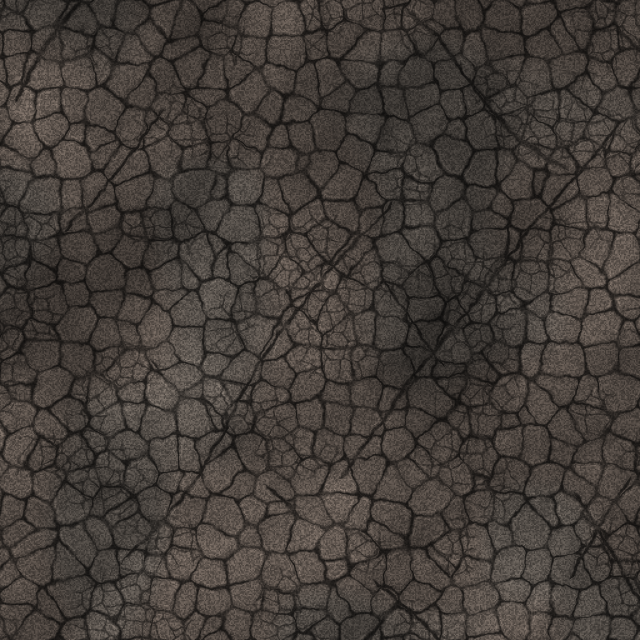
This texture is drawn by a WebGL 2 fragment shader. Its source:

```glsl
#version 300 es
precision highp float;

uniform vec2 u_resolution;
out vec4 fragColor;

// Layout, in canvas units
const float STONES = 22.0;
const float SHARDS = 37.0;
const float CORNER_SHARPNESS = 22.0;
const float SIZE_VARIATION = 0.34;
const float FAULT_SPACING = 0.19;
const float GRAIN_CELLS = 512.0;

// Crack profile
const float CRACK_MIN = 0.0021;
const float CRACK_MAX = 0.0046;
const float SHARD_CRACK = 0.0025;
const float RIM_OFFSET = 0.0056;
const float RIM_WIDTH = 0.0014;

// Tones
const vec3 GREY_STONE = vec3(0.995, 0.925, 0.86);
const vec3 BROWN_STONE = vec3(1.02, 0.915, 0.84);
const float BASE_TONE = 0.304;
const float CRACK_TONE = 0.40;
const float BLOTCH_CONTRAST = 0.95;
const float GRAIN_CONTRAST = 0.58;

// Integer hash giving three values in 0..1
vec3 hash3(ivec2 cell) {
    uvec3 v = uvec3(uvec2(cell + 4096), 977u) * 1664525u + 1013904223u;
    v.x += v.y * v.z; v.y += v.z * v.x; v.z += v.x * v.y;
    v ^= v >> 16u;
    v.x += v.y * v.z; v.y += v.z * v.x; v.z += v.x * v.y;
    return vec3(v >> 8u) / 16777216.0;
}

float noise(vec2 p) {
    ivec2 c = ivec2(floor(p));
    vec2 f = fract(p);
    f = f * f * (3.0 - 2.0 * f);
    float low = mix(hash3(c).x, hash3(c + ivec2(1, 0)).x, f.x);
    float high = mix(hash3(c + ivec2(0, 1)).x, hash3(c + ivec2(1, 1)).x, f.x);
    return mix(low, high, f.y);
}

float fbm(vec2 p) {
    float sum = 0.0, amplitude = 0.53;
    for (int i = 0; i < 4; i++) {
        sum += amplitude * noise(p);
        p = mat2(1.6, 1.2, -1.2, 1.6) * p + 7.3;
        amplitude *= 0.5;
    }
    return sum;
}

// Weighted cells: x = rounded distance to the border, y = random value per cell
vec2 cells(vec2 p) {
    ivec2 home = ivec2(floor(p)), nearest = home;
    vec2 center = vec2(0.0);
    float best = 1e5;
    for (int i = 0; i < 25; i++) {
        ivec2 c = home + ivec2(i % 5 - 2, i / 5 - 2);
        vec3 h = hash3(c);
        vec2 site = vec2(c) + 0.1 + 0.8 * h.xy - p;
        float power = dot(site, site) - SIZE_VARIATION * h.z;
        if (power < best) { best = power; center = site; nearest = c; }
    }
    float sum = 1e-6;
    for (int i = 0; i < 25; i++) {
        if (i == 12) continue;
        ivec2 c = nearest + ivec2(i % 5 - 2, i / 5 - 2);
        vec3 h = hash3(c);
        vec2 site = vec2(c) + 0.1 + 0.8 * h.xy - p;
        float power = dot(site, site) - SIZE_VARIATION * h.z;
        float border = 0.5 * (power - best) / max(length(site - center), 0.05);
        sum += exp(-CORNER_SHARPNESS * border);
    }
    return vec2(-log(sum) / CORNER_SHARPNESS, hash3(nearest + 311).y);
}

// Distance to long, broken, slightly wandering parallel cracks
float fault(vec2 p, vec2 normal, float spacing, float seed) {
    float u = dot(p, normal) / spacing + 0.25 * noise(p * 4.0 + seed);
    float gap = smoothstep(0.42, 0.56, noise(p * 5.5 + seed * 1.7));
    return abs(fract(u) - 0.5) * spacing + 0.03 * gap;
}

void main() {
    vec2 p = gl_FragCoord.xy / u_resolution.y;
    float pixel = 1.0 / u_resolution.y;
    vec2 wobble = vec2(noise(p * 70.0), noise(p * 70.0 + 41.0)) - 0.5;
    vec2 chips = vec2(noise(p * 190.0 + 5.0), noise(p * 190.0 + 67.0)) - 0.5;
    vec2 q = p + 0.006 * wobble + 0.0022 * chips;

    // Stone borders joined with diagonal faults
    vec2 stone = cells(q * STONES);
    float rising = fault(q, vec2(0.79, -0.61), FAULT_SPACING, 3.0);
    float falling = fault(q, vec2(0.74, 0.67), FAULT_SPACING * 1.8, 29.0);
    float d = min(stone.x / STONES, min(rising, falling) - 0.0008);
    float width = max(mix(CRACK_MIN, CRACK_MAX, noise(p * 28.0)), 1.2 * pixel);
    float crack = 1.0 - smoothstep(0.0, width, d);
    crack *= mix(0.6, 1.0, smoothstep(0.2, 0.6, noise(p * 45.0 + 7.0)));

    // Patches broken into smaller shards
    float shard = cells(q * SHARDS + 57.0).x / SHARDS;
    float broken = smoothstep(0.42, 0.72, noise(p * 14.0 + 13.0));
    float fine = 1.0 - smoothstep(0.0, max(SHARD_CRACK, 1.2 * pixel), shard);
    crack = max(crack, 0.65 * broken * fine);

    // Chipped bright rims and rounded shading
    float rimBand = (d - RIM_OFFSET) / RIM_WIDTH;
    float rim = exp(-rimBand * rimBand) * smoothstep(0.35, 0.8, noise(p * 55.0));
    float dome = smoothstep(0.0, 0.012, d);

    // Soot, weathering and grain
    vec2 slanted = vec2(dot(p, vec2(0.83, -0.56)) * 6.5, dot(p, vec2(0.56, 0.83)) * 4.2);
    float blotch = 1.0 + BLOTCH_CONTRAST * (fbm(slanted + 19.0) - 0.5);
    float grain = 1.0 + GRAIN_CONTRAST * (noise(p * GRAIN_CELLS - 0.5) - 0.5);
    float tone = BASE_TONE * blotch * grain * (0.95 + 0.10 * stone.y);
    tone *= (0.88 + 0.12 * dome + 0.20 * rim) * mix(1.0, CRACK_TONE, crack);

    float warmth = smoothstep(0.35, 0.65, noise(p * 6.0 + 83.0));
    fragColor = vec4(tone * mix(GREY_STONE, BROWN_STONE, warmth), 1.0);
}
```
